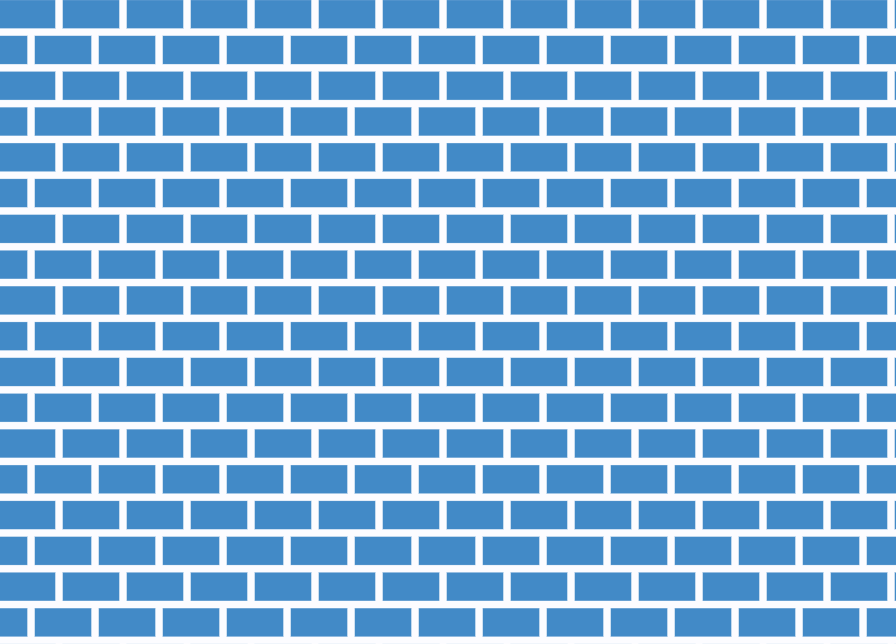
Give the GLSL for this pattern, as a Shadertoy shader.

```glsl
// Blue brick wall in running bond with even white mortar joints

// Signed distance to an axis-aligned box centred at the origin
float boxDistance(vec2 p, vec2 halfSize) {
    vec2 q = abs(p) - halfSize;
    return length(max(q, 0.0)) + min(max(q.x, q.y), 0.0);
}

void mainImage(out vec4 fragColor, in vec2 fragCoord) {
    // Whole numbers of bricks and courses; lengths are in canvas widths
    vec2 repeats = vec2(14.0, 18.0);
    vec2 cellSize = iResolution.xy / iResolution.x / repeats;
    vec2 grid = fragCoord / iResolution.xy * repeats;

    // Centre cells on bricks, alternating the offset of each course
    grid.y -= 0.1035;
    float oddCourse = mod(floor(grid.y), 2.0);
    grid.x -= mix(0.485, 0.922, oddCourse);
    vec2 local = (fract(grid) - 0.5) * cellSize;

    // Brick face inset by half a joint on every side
    float mortarWidth = 0.0083;
    float edge = boxDistance(local, 0.5 * (cellSize - mortarWidth));
    float softness = 0.75 / iResolution.x;
    float brick = 1.0 - smoothstep(-softness, softness, edge);

    vec3 mortarColor = vec3(0.99, 0.99, 1.0);
    vec3 brickColor = vec3(0.26, 0.54, 0.78);
    fragColor = vec4(mix(mortarColor, brickColor, brick), 1.0);
}
```
